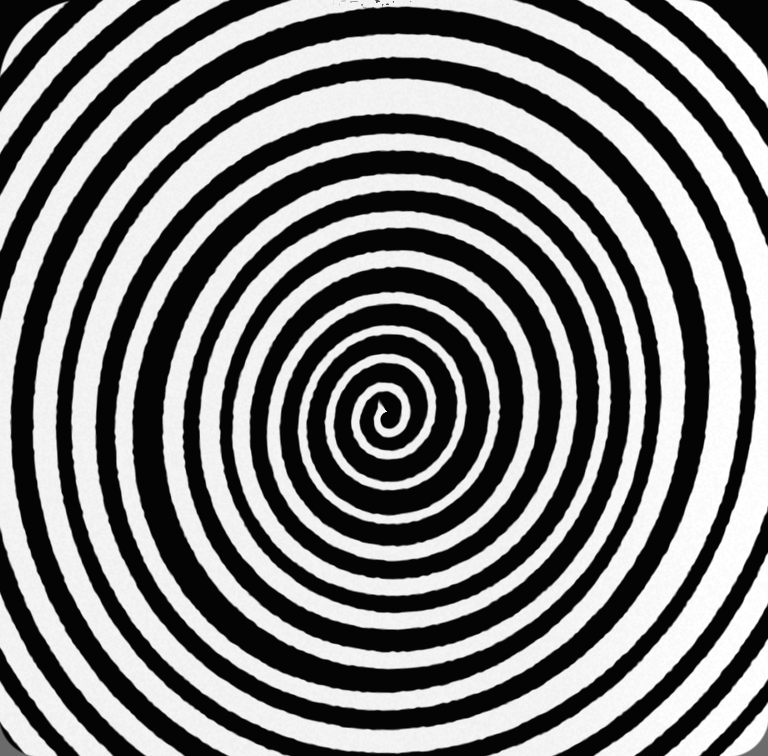
Reproduce this background procedurally as a WebGL 1 fragment shader.

```glsl
precision highp float;

uniform vec2 u_resolution;

const float TAU = 6.2831853;
const float UNITS = 758.0; // drawing units per canvas height
const vec2 CENTER = vec2(0.505, 0.455);
const vec3 INK = vec3(0.015);
const vec3 PAPER = vec3(0.95);
const vec3 BACKING = vec3(0.42);

float hash(vec2 p) {
  vec3 q = fract(vec3(p.xyx) * 0.1031);
  q += dot(q, q.yzx + 33.33);
  return fract((q.x + q.y) * q.z);
}

float noise(vec2 p) {
  vec2 i = floor(p);
  vec2 f = fract(p);
  f = f * f * (3.0 - 2.0 * f);
  return mix(mix(hash(i), hash(i + vec2(1.0, 0.0)), f.x),
             mix(hash(i + vec2(0.0, 1.0)), hash(i + 1.0), f.x), f.y);
}

float bump(float x, float middle, float spread) {
  float d = (x - middle) / spread;
  return exp(-d * d);
}

// Radius of the pale arm after a number of turns, with a drifting tilted oval form
float armRadius(float turn) {
  float x = turn - 1.375;
  float angle = turn * TAU;
  float rim = max(x - 9.5, 0.0);
  float base = 29.0 + 27.0 * x + x * x - 2.0 * rim * rim;
  float swell = 2.8 * bump(x, 4.3, 0.9);
  float sideways = 13.0 - 13.5 * bump(x, 0.0, 4.0) - 12.5 * bump(x, 7.45, 0.95);
  float upward = -3.3 - 0.6 * x + 0.2 * x * x + 1.8 * sin(1.4 * (x - 3.9));
  float oval = -1.8 - 0.9 * x;
  float tilt = 1.0 + 0.7 * x;
  float leftward = 0.5 - 0.5 * cos(angle);
  float leftShift = 9.0 * smoothstep(7.5, 11.5, turn) * leftward * leftward;
  float tip = 13.0 * bump(turn, 0.3, 0.12) + 4.0 * bump(turn, 0.75, 0.2);
  return base + swell + leftShift + tip
    + sideways * cos(angle) + upward * sin(angle)
    + oval * cos(2.0 * angle) + tilt * sin(2.0 * angle);
}

// Hand-painted thickness of the pale arm
float armWidth(float turn) {
  float x = turn - 1.375;
  float grown = 9.0 + 8.0 * smoothstep(2.2, 4.0, x) + 6.0 * smoothstep(7.3, 7.7, x);
  float leftSwell = -5.0 * cos(turn * TAU) * bump(turn, 7.0, 0.9);
  float topSwell = 12.0 * bump(turn, 9.25, 0.17);
  float rightSwell = 9.0 * bump(turn, 10.0, 0.15) + 10.0 * bump(turn, 11.0, 0.15);
  float tip = 1.5 * bump(turn, 0.4, 0.15);
  return grown + leftSwell + topSwell + rightSwell + tip;
}

float spiral(vec2 p, float blur) {
  float radius = length(p);
  float fraction = fract(atan(p.y, p.x) / TAU + 1.0);
  float wobble = 1.4 * (noise(p * 0.2) - 0.5);
  float cover = 0.0;
  for (int n = 0; n < 16; n++) {
    float turn = float(n) + fraction;
    float edge = abs(radius - armRadius(turn)) - 0.5 * armWidth(turn) + wobble;
    float arm = 1.0 - smoothstep(-blur, blur, edge);
    cover = max(cover, arm * smoothstep(0.33, 0.39, turn));
  }
  return cover;
}

float roundedBox(vec2 p, vec2 halfSize, float corner) {
  vec2 q = abs(p) - halfSize + corner;
  return length(max(q, 0.0)) + min(max(q.x, q.y), 0.0) - corner;
}

// Sparse ink specks along the middle of the top edge
float specks(vec2 uv, vec2 p) {
  float zone = smoothstep(0.985, 0.995, uv.y) * bump(uv.x, 0.5, 0.045);
  return zone * smoothstep(0.74, 0.86, noise(p * 0.35));
}

void main() {
  vec2 uv = gl_FragCoord.xy / u_resolution;
  vec2 aspect = vec2(u_resolution.x / u_resolution.y, 1.0);
  vec2 p = (uv - CENTER) * aspect * UNITS;
  float blur = 0.8 + 0.5 * UNITS / u_resolution.y;

  // Paper grain and painted arm
  float grain = (noise(p * 0.5) - 0.5) * 0.03;
  vec3 paper = PAPER + grain + 0.045 * smoothstep(0.65, 1.0, uv.x);
  vec3 color = mix(INK, paper, spiral(p, blur));
  color = mix(color, INK, 0.7 * specks(uv, p));

  // Rounded sheet over a grey backing, with inked upper corners
  vec2 sheet = (uv - 0.5) * aspect * UNITS;
  float top = step(0.5, uv.y);
  float outside = roundedBox(sheet, 0.5 * aspect * UNITS + 1.0, mix(42.0, 90.0, top));
  vec3 cornerColor = mix(BACKING, INK, top);
  color = mix(color, cornerColor, smoothstep(-blur, blur, outside));

  gl_FragColor = vec4(clamp(color, 0.0, 1.0), 1.0);
}
```
